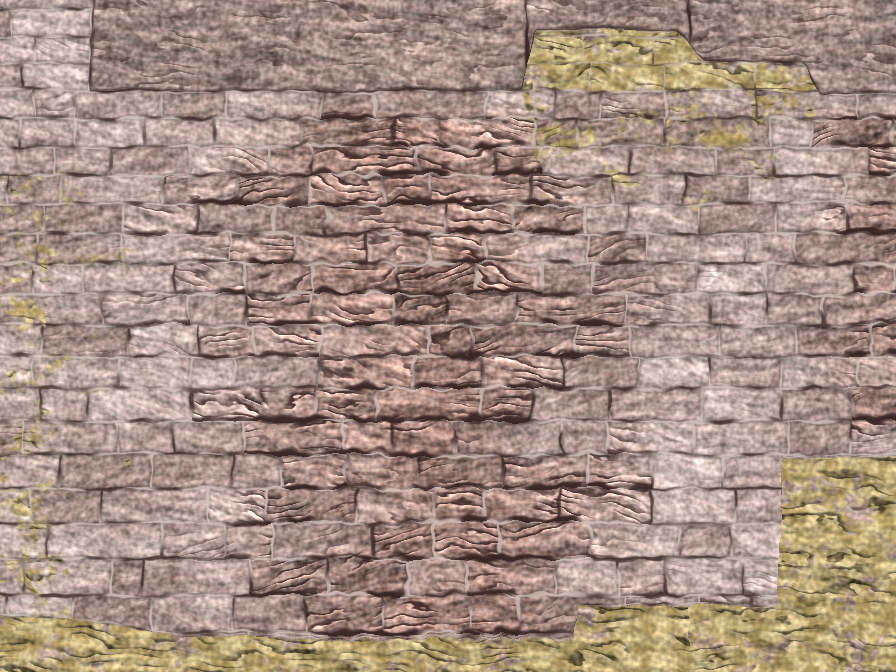
Give the GLSL for this texture, as a WebGL 1 fragment shader.

```glsl
precision highp float;
// Weathered red sandstone wall: uneven courses, eroded centre, lichen on the ledges.
uniform vec2 u_resolution;
const float ASPECT = 1.3333;
const float COLUMNS = 12.0;           // average stones per course
const float JOINT_JITTER = 0.62;      // variation of stone length
const vec2 COURSES = vec2(25.5, 4.1); // course density and its fall towards the base
const float COURSE_SHIFT = 0.37;
const float JOINT_WIDTH = 0.0018;
const float GRAIN = 0.30;
const float SLAB_LEFT = 0.134;
const vec2 LEDGE = vec2(0.775, 1.22); // left and right ends
const float LEDGE_BASE = 0.136;
const vec3 PALE = vec3(0.85, 0.775, 0.75);
const vec3 ROSE = vec3(0.64, 0.55, 0.52);
const vec3 RED = vec3(0.61, 0.48, 0.44);
const vec3 SLAB = vec3(0.62, 0.535, 0.505);
const vec3 MORTAR = vec3(0.87, 0.80, 0.77);
const vec3 SHADOW = vec3(0.22, 0.145, 0.135);
const vec3 LICHEN_DARK = vec3(0.65, 0.57, 0.34);
const vec3 LICHEN_PALE = vec3(0.87, 0.80, 0.58);

float hash(vec2 p) { return fract(sin(dot(p, vec2(127.1, 311.7))) * 4375.85); }
vec2 gradient(vec2 cell) { float a = 6.2832 * hash(cell); return vec2(cos(a), sin(a)); }
float noise(vec2 p) {
  vec2 i = floor(p), f = fract(p), e = vec2(1.0, 0.0);
  vec2 u = f * f * f * (f * (f * 6.0 - 15.0) + 10.0);
  float a = dot(gradient(i), f), b = dot(gradient(i + e.xy), f - e.xy);
  float c = dot(gradient(i + e.yx), f - e.yx), d = dot(gradient(i + e.xx), f - e.xx);
  return mix(mix(a, b, u.x), mix(c, d, u.x), u.y);
}
float fbm(vec2 p) {
  float sum = 0.0, amp = 0.6;
  for (int i = 0; i < 4; i++) { sum += amp * noise(p); p = p * 2.03 + 17.3; amp *= 0.52; }
  return sum;
}
float band(float lo, float hi, float soft, float x) {
  return smoothstep(lo - soft, lo + soft, x) - smoothstep(hi - soft, hi + soft, x);
}
// Top of the stepped plinth, measured downwards
float plinthTop(float x) {
  float y = mix(0.915, 0.948, smoothstep(0.0, 0.35, x));
  y = mix(y, 0.90, smoothstep(0.857, 0.862, x));
  return mix(y, 0.68, smoothstep(1.158, 1.163, x));
}
// Underside of the large top stones
float slabBase(float x) {
  float y = mix(0.135, 0.045, smoothstep(0.772, 0.80, x));
  y = mix(y, 0.092, smoothstep(1.0, 1.05, x));
  return mix(y, 0.138, smoothstep(1.19, 1.225, x));
}
// Position of a vertical joint, in columns
float joint(float i, float row) { return i + JOINT_JITTER * hash(vec2(i, row * 1.7 + 3.0)); }

void main() {
  vec2 p = gl_FragCoord.xy / u_resolution;
  p = vec2(p.x * ASPECT, 1.0 - p.y);
  float px = 1.0 / u_resolution.y;
  // Erosion down the middle and along the right side, roughening the outlines
  float offAxis = (p.x - 0.56 - 0.14 * p.y) / 0.30;
  float worn = exp(-offAxis * offAxis) * smoothstep(0.10, 0.20, p.y);
  worn = max(worn, 0.75 * smoothstep(1.16, 1.30, p.x) * band(0.16, 0.64, 0.03, p.y));
  vec2 w = p + 0.006 * vec2(noise(p * 11.0), noise(p * 11.0 + 40.0))
             + (0.003 + 0.005 * worn) * vec2(noise(p * 45.0), noise(p * 45.0 + 9.0));
  // Courses and stones
  float course = COURSES.x * w.y - COURSES.y * w.y * w.y - COURSE_SHIFT;
  float row = floor(course), f = course - row, tall = 1.0 / (COURSES.x - 2.0 * COURSES.y * w.y);
  float x = w.x * COLUMNS / ASPECT + hash(vec2(row, 8.0)), i = floor(x);
  i -= 1.0 - step(joint(i, row), x);
  float side = min(x - joint(i, row), joint(i + 1.0, row) - x) * ASPECT / COLUMNS;
  float below = (1.0 - f) * tall, edge = min(side, min(f * tall, below));
  vec2 id = vec2(i, row);
  // Large stones replace the courses at top and base
  float slab = min(slabBase(w.x) - w.y, w.x - SLAB_LEFT), plinth = w.y - plinthTop(w.x);
  float inTop = smoothstep(-px, px, slab), inPlinth = smoothstep(-px, px, plinth);
  float big = max(slab, plinth), inBig = max(inTop, inPlinth);
  if (big > 0.0) {
    id = vec2(step(0.785, w.x) + step(1.024, w.x), 50.0 + step(0.0, plinth));
    edge = min(big, slab > 0.0 ? min(abs(w.x - 0.785), abs(w.x - 1.024)) : 1.0);
    below = slab > 0.0 ? slab : 1.0;
  } else edge = min(edge, -big);
  float r1 = hash(id + 21.0), r2 = hash(id + 57.0);
  float erosion = mix(smoothstep(0.30, 0.85, worn + 0.9 * (r1 - 0.5)), 0.4, inBig);
  // Tilted bedding layers lit from above, broken into overhanging steps
  float tilt = (r2 - 0.5) * mix(0.7, 0.25, inBig);
  vec2 q = vec2(p.x + tilt * p.y, p.y - tilt * p.x + 0.012 * noise(p * 11.0));
  vec2 layer = q * vec2(13.0, 38.0) + r1 * 90.0;
  float relief = fbm(layer + vec2(0.0, 0.22)) - fbm(layer);
  float bed = fract(q.y * mix(38.0, 75.0, r1) + 2.4 * fbm(q * vec2(10.0, 22.0) + r2 * 70.0));
  float broken = smoothstep(-0.2, 0.25, noise(p * vec2(15.0, 26.0) + r1 * 30.0));
  float crack = smoothstep(0.55, 0.88, bed) * (1.0 - smoothstep(0.92, 1.0, bed)) * broken;
  float lip = (1.0 - smoothstep(0.0, 0.35, bed)) * broken;
  // Stone colour and grain
  float tone = 0.08 + 0.75 * r2 + 1.1 * fbm(p * 8.0) + 0.5 * noise(p * 2.6);
  vec3 color = mix(ROSE, PALE, clamp(tone, 0.0, 1.0));
  color = mix(color, RED * (0.85 + 0.35 * r2), worn * mix(0.3, 0.85, erosion));
  color = mix(color, SLAB * (1.0 + 0.4 * fbm(p * 7.0)), 0.9 * inBig);
  color *= 1.0 + relief * mix(0.6, 1.1, erosion) + 0.38 * lip * erosion;
  color += GRAIN * (0.6 * noise(p * 150.0) + fbm(p * 60.0));
  color = mix(color, SHADOW, crack * mix(0.12, 0.85, erosion));
  // Patchy mortar, with undercut shadows beneath eroded stones
  float patchy = noise(p * 21.0 + 5.0), filled = smoothstep(-0.30, 0.12, patchy);
  float ragged = JOINT_WIDTH * (1.0 + 1.5 * noise(p * 33.0) + 0.5 * worn);
  float seam = 1.0 - smoothstep(ragged - px, ragged + px, edge);
  float depth = 0.004 + 0.010 * erosion * (0.6 + noise(p * 38.0));
  float undercut = (1.0 - smoothstep(0.4 * depth, depth, below)) * mix(0.2, 0.95, erosion);
  undercut *= 1.0 - smoothstep(-0.05, 0.3, patchy);
  color *= 0.80 + 0.20 * smoothstep(0.0, 0.008, edge);
  color = mix(color, mix(SHADOW, MORTAR, filled), seam * (0.72 - 0.5 * inPlinth));
  color = mix(color, SHADOW, max(undercut, seam * inTop * 0.8));
  // Lichen on plinth and ledge, streaks below it, spots at the left
  float across = band(LEDGE.x, LEDGE.y, 0.015, p.x) * (1.0 - inTop);
  float ledge = across * (1.0 - smoothstep(-px, px, w.y - LEDGE_BASE));
  float streak = across * 0.40 * (1.0 - smoothstep(0.13, 0.48, p.y));
  float spots = 0.36 * (1.0 - smoothstep(0.05, 0.26, p.x)) * smoothstep(0.2, 0.3, p.y);
  float growth = max(max(0.66 * inPlinth, 0.68 * ledge), max(streak, spots));
  growth += 0.75 * fbm(p * vec2(13.0, 17.0)) + 0.35 * noise(p * 85.0);
  vec3 crust = mix(LICHEN_DARK, LICHEN_PALE, smoothstep(-0.25, 0.3, fbm(p * 36.0)));
  crust *= 1.0 + 0.5 * relief - 0.55 * crack + GRAIN * noise(p * 130.0);
  color = mix(color, crust, smoothstep(0.40, 0.60, growth) * 0.88 * (1.0 - 0.6 * seam));
  gl_FragColor = vec4(clamp(color, 0.0, 1.0), 1.0);
}
```
